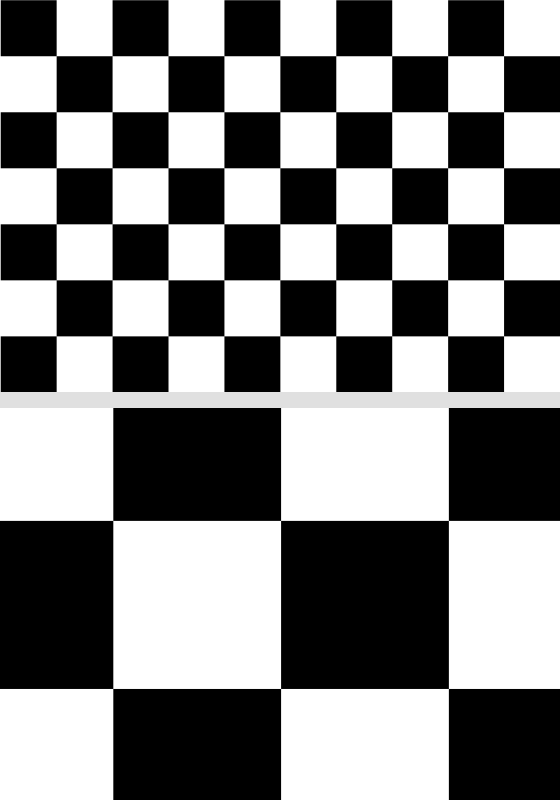
Top: the whole. Bottom: its middle third, enlarged.
This pattern is drawn by a Shadertoy shader. Its source:

```glsl
#define CELLS vec2(10.013, 6.997)  // cells across and down the canvas
#define MARGIN vec2(0.013, 0.004)  // white strip at left and top, in cells
#define INK vec3(0.0)
#define PAPER vec3(1.0)

// Integral of a square wave that is +1 on even cells and -1 on odd cells
vec2 squareIntegral(vec2 p) {
    return 1.0 - abs(mod(p, 2.0) - 1.0);
}

// Share of a pixel-sized box covered by ink, with the margin left blank
float checkerCoverage(vec2 center, vec2 size) {
    vec2 lo = max(center - 0.5 * size, 0.0);
    vec2 hi = max(center + 0.5 * size, 0.0);
    vec2 inside = (hi - lo) / size;
    vec2 wave = (squareIntegral(hi) - squareIntegral(lo)) / size;
    return 0.5 * (inside.x * inside.y + wave.x * wave.y);
}

void mainImage(out vec4 fragColor, in vec2 fragCoord) {
    // Cell coordinates counted from the top left corner
    vec2 uv = fragCoord / iResolution.xy;
    vec2 cell = vec2(uv.x, 1.0 - uv.y) * CELLS - MARGIN;
    vec2 pixel = CELLS / iResolution.xy;

    float ink = clamp(checkerCoverage(cell, pixel), 0.0, 1.0);
    fragColor = vec4(mix(PAPER, INK, ink), 1.0);
}
```
